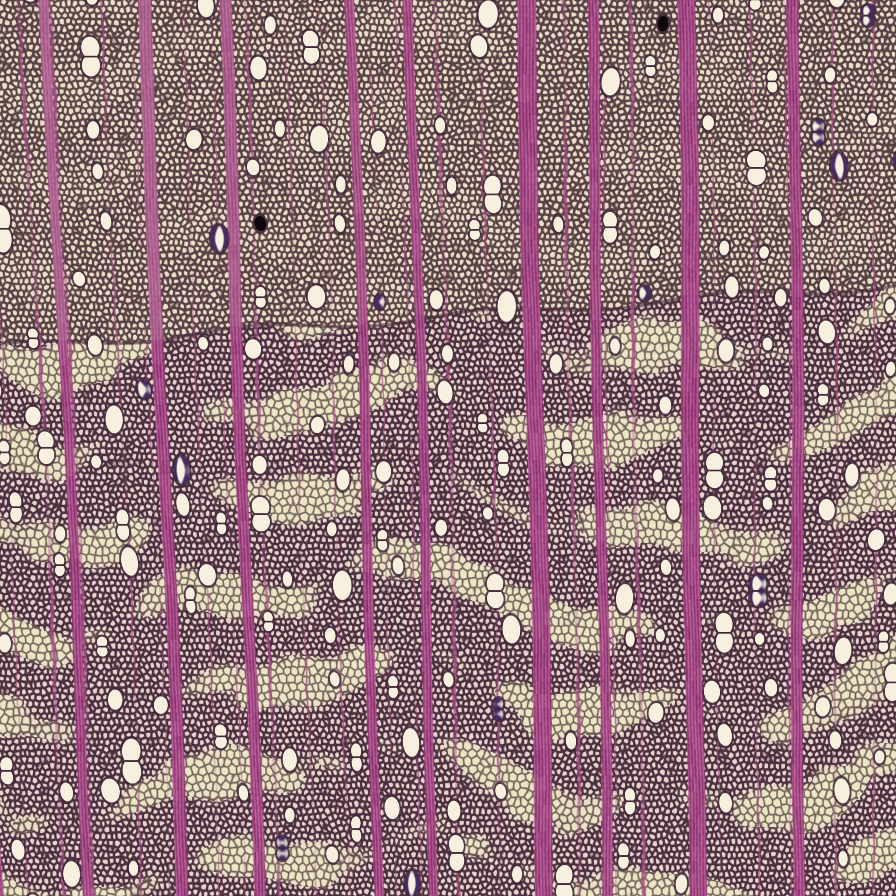
Give the GLSL for this texture, as a WebGL 2 fragment shader.

```glsl
#version 300 es
precision highp float;
// Stained cross-section of wood: small cellular-noise fibres in pale and dense
// bands, crossed by leaning magenta rays and scattered with open oval vessels.
// Everything lives in "grain" space, where the rays run straight up.

uniform vec2 u_resolution;
out vec4 fragColor;

vec2 hash2(vec2 p) {
  vec3 q = fract(p.xyx * vec3(0.1031, 0.1030, 0.0973));
  q += dot(q, q.yzx + 33.33);
  return fract((q.xx + q.yz) * q.zy);
}

// Gap between nearest and second nearest cell centre: 0 on the walls.
float cellGap(vec2 p) {
  vec2 base = floor(p);
  float first = 9.0, second = 9.0;
  for (int j = -1; j <= 1; j++)
    for (int i = -2; i <= 2; i++) {
      vec2 id = base + vec2(i, j);
      vec2 centre = id + 0.5 + 0.6 * (hash2(id) - 0.5);
      centre.x += 0.5 * mod(id.y, 2.0) - 0.25;
      float d = length(p - centre);
      second = min(second, max(first, d));
      first = min(first, d);
    }
  return second - first;
}

// Nearest ray: x = distance outside its edge, y = offset from its axis, z = random.
vec3 nearestRay(float x, float spacing, float thin, float thick) {
  vec3 best = vec3(9.0);
  for (int i = -1; i <= 1; i++) {
    float id = floor(x / spacing) + float(i);
    vec2 rnd = hash2(vec2(id + 40.0, spacing * 900.0));
    float offset = x - (id + 0.5 + 0.5 * (rnd.x - 0.5)) * spacing;
    float d = abs(offset) - mix(thin, thick, rnd.y * rnd.y);
    if (d < best.x) best = vec3(d, offset, rnd.x);
  }
  return best;
}

vec3 majorRay(float x) { return nearestRay(x, 0.105, 0.0055, 0.0105); }

// Oval vessels on a jittered grid, kept clear of the major rays.
vec3 addVessels(vec3 colour, vec2 p, float px) {
  const float size = 0.064;
  vec2 base = floor(p / size);
  for (int j = -1; j <= 1; j++)
    for (int i = -1; i <= 1; i++) {
      vec2 id = base + vec2(i, j);
      vec2 rnd = hash2(id + 71.0), kind = hash2(id + 133.0);
      vec2 centre = (id + 0.15 + 0.7 * rnd) * size;
      if (kind.x > 0.92 || majorRay(centre.x).x < 0.009) continue;

      vec2 d = p - centre;
      vec2 radius = vec2(0.0075, 0.0098) * (0.8 + 0.7 * kind.y * kind.y);
      radius.y *= 0.9 + 0.4 * rnd.x;
      bool paired = fract(kind.x * 17.0) < 0.27;
      if (paired) {
        radius.y *= 0.85;
        d.y = abs(d.y) - 0.75 * radius.y;
      }
      d.x += 0.15 * d.y * (rnd.y - 0.5);
      float edge = (length(d / radius) - 1.0) * radius.x;
      float split = paired ? abs(d.y + 0.75 * radius.y) : 1.0;

      // Some vessels hold violet deposits; a rare one is solid black.
      float filling = fract(kind.y * 29.0);
      float deposit = step(filling, 0.11)
        * smoothstep(-0.0055, -0.001, edge + 0.0025 * sin(d.x * 500.0 + rnd.x * 6.0));
      vec3 lumen = mix(vec3(0.97, 0.94, 0.87), vec3(0.27, 0.17, 0.40), deposit);
      if (filling > 0.985) lumen = vec3(0.05, 0.03, 0.05);
      vec3 wall = vec3(0.25, 0.15, 0.22);
      lumen = mix(wall, lumen, smoothstep(0.0004, 0.0004 + px, split));

      colour = mix(colour, wall, 0.85 * (1.0 - smoothstep(0.0008, 0.0012 + px, edge)));
      colour = mix(colour, lumen, 1.0 - smoothstep(-0.5 * px, 0.5 * px, edge + 0.0006));
    }
  return colour;
}

void main() {
  vec2 uv = gl_FragCoord.xy / u_resolution.y;
  float px = 1.0 / u_resolution.y;

  // Rays lean most on the left and waver slightly.
  vec2 grain = uv;
  grain.x -= (1.0 - uv.y) * 0.055 * (1.0 - uv.x);
  grain.x += 0.002 * sin(uv.y * 8.0 + uv.x * 14.0);

  // Growth boundary, with wavy pale bands mostly below it.
  float ring = uv.y - 0.612 - 0.07 * uv.x - 0.005 * sin(uv.x * 24.0 + 1.0);
  float older = smoothstep(-0.004, 0.004, ring);
  float wave = sin(uv.y * 62.0 + 2.0 * sin(uv.x * 9.0 + 1.0) + sin(uv.x * 23.0))
    + 0.8 * sin(uv.x * 19.0 + uv.y * 13.0 + 2.0 * sin(uv.y * 17.0))
    + 0.3 * sin(uv.x * 71.0 + 3.0 * sin(uv.y * 43.0));
  float pale = smoothstep(0.2, 1.1, wave) * (1.0 - 0.75 * older);

  // Fibres: small thick-walled cells, wider and thinner-walled in pale bands.
  float gap = mix(cellGap(grain * vec2(150.0, 142.0)),
                  cellGap(grain * vec2(116.0, 110.0)), smoothstep(0.4, 0.6, pale));
  float wallWidth = mix(0.37, 0.17, pale);
  float open = smoothstep(wallWidth - 0.2, wallWidth + 0.25, gap);
  vec3 wall = mix(vec3(0.30, 0.19, 0.25), vec3(0.50, 0.44, 0.38), 0.7 * pale);
  wall = mix(wall, vec3(0.38, 0.30, 0.29), 0.6 * older);
  vec3 lumen = mix(vec3(0.90, 0.83, 0.80), vec3(0.92, 0.90, 0.77), max(pale, 0.6 * older));
  vec3 colour = mix(wall, lumen, open);
  colour = mix(colour, vec3(0.28, 0.17, 0.22), 0.6 * (1.0 - smoothstep(0.001, 0.003, abs(ring))));

  // Thin rays, broken along their length.
  vec3 fine = nearestRay(grain.x + 0.0008 * sin(uv.y * 90.0), 0.043, 0.0006, 0.0022);
  float broken = 0.55 + 0.3 * sin(uv.y * 21.0 + fine.z * 50.0);
  colour = mix(colour, vec3(0.64, 0.29, 0.51), broken * (1.0 - smoothstep(-px, px, fine.x)));

  // Major rays, streaked lengthwise with short cross walls.
  vec3 ray = majorRay(grain.x);
  float streak = 0.5 + 0.5 * sin(ray.y * 1700.0 + sin(uv.y * 37.0 + ray.z * 9.0));
  float joint = hash2(floor(vec2(ray.y * 270.0 + 50.0, uv.y * 65.0 + ray.z * 30.0))).x;
  vec3 stain = mix(vec3(0.54, 0.17, 0.42), vec3(0.74, 0.39, 0.62), 0.65 * streak + 0.35 * joint);
  stain = mix(stain, vec3(0.76, 0.55, 0.64), 0.4 * older * (1.0 - smoothstep(0.1, 0.6, uv.x)));
  colour = mix(colour, stain, 0.95 * (1.0 - smoothstep(-px, px, ray.x)));

  fragColor = vec4(addVessels(colour, grain, px), 1.0);
}
```
